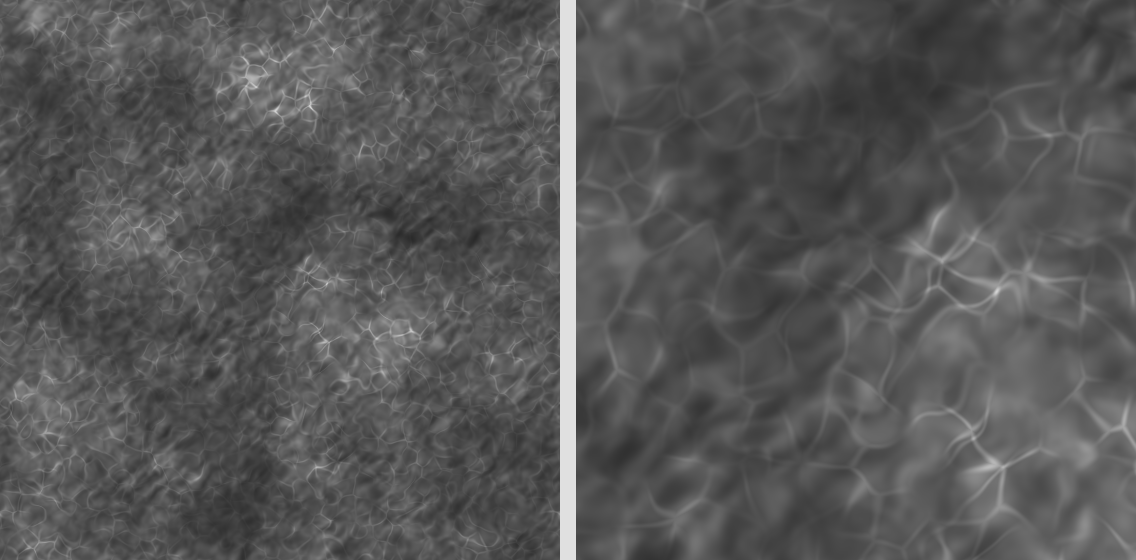
Left, the full canvas; right, a detail of the centre.
This texture is drawn by a Shadertoy shader. Its source:

```glsl
// Weathered grey stone: soft clouds of tone, a broken web of fine pale veins
// and short diagonal streaks, all built on wrapping lattices so it tiles.
// The layers are summed as exposure, then turned into grey by an exponential.

#define BASE_GREY     0.318
#define CLOUD_CELLS   4.0
#define CLOUD_GAIN    0.43
#define WEB_CELLS     36.0
#define WEB_GAIN      0.24
#define LOOP_CELLS    25.0
#define LOOP_GAIN     0.20
#define MOTTLE_CELLS  46.0
#define MOTTLE_GAIN   0.22
#define STREAK_CELLS  vec2(52.0, 15.0)
#define STREAK_GAIN   0.30
#define WARP          0.010

// Integer hash of a lattice cell that repeats every "period" cells
vec2 hashCell(vec2 cell, vec2 period, uint seed) {
    uvec2 c = uvec2(mod(cell + 0.5, period));
    uint h = c.x * 1597u + c.y * 51749u + seed * 7919u;
    h = (h ^ (h >> 16)) * 73244475u;
    h = (h ^ (h >> 15)) * 73244475u;
    h ^= h >> 16;
    return vec2(h & 65535u, h >> 16) / 65535.0;
}

float cornerSlope(vec2 cell, vec2 offset, vec2 f, vec2 period, uint seed) {
    vec2 slope = hashCell(cell + offset, period, seed) * 2.0 - 1.0;
    return dot(slope, f - offset);
}

// Gradient noise that wraps, roughly -1 to 1
float noise(vec2 p, vec2 period, uint seed) {
    vec2 cell = floor(p), f = fract(p);
    vec2 w = f * f * f * (f * (f * 6.0 - 15.0) + 10.0);
    float low = mix(cornerSlope(cell, vec2(0, 0), f, period, seed),
                    cornerSlope(cell, vec2(1, 0), f, period, seed), w.x);
    float high = mix(cornerSlope(cell, vec2(0, 1), f, period, seed),
                     cornerSlope(cell, vec2(1, 1), f, period, seed), w.x);
    return 1.6 * mix(low, high, w.y);
}

float tileNoise(vec2 uv, float cells, uint seed) {
    return noise(uv * cells, vec2(cells), seed);
}

float clouds(vec2 uv) {
    float sum = 0.0, amplitude = 1.0, cells = CLOUD_CELLS;
    for (uint i = 0u; i < 5u; i++) {
        sum += amplitude * tileNoise(uv, cells, 10u + i);
        amplitude *= 0.6;
        cells *= 2.0;
    }
    return sum;
}

// Distances to the nearest and second nearest scattered points
vec2 cellDistances(vec2 p, float period) {
    vec2 cell = floor(p), f = fract(p), nearest = vec2(8.0);
    for (int y = -1; y <= 1; y++)
    for (int x = -1; x <= 1; x++) {
        vec2 offset = vec2(x, y);
        float d = length(offset + hashCell(cell + offset, vec2(period), 30u) - f);
        nearest = d < nearest.x ? vec2(d, nearest.x)
                                : vec2(nearest.x, min(nearest.y, d));
    }
    return nearest;
}

void mainImage(out vec4 fragColor, in vec2 fragCoord) {
    vec2 uv = fragCoord / iResolution.xy;

    // Bend the plane at two scales so that no lattice shows
    vec2 bend = vec2(tileNoise(uv, 11.0, 1u), tileNoise(uv, 11.0, 2u));
    vec2 ripple = vec2(tileNoise(uv, 38.0, 3u), tileNoise(uv, 38.0, 4u));
    vec2 p = uv + WARP * (bend + 0.55 * ripple);

    float cloud = clouds(uv + 0.5 * WARP * bend);
    float patchiness = tileNoise(uv, 9.0, 5u);

    // Thin veins: cell borders and closed contour loops, both fading in places
    vec2 d = cellDistances(p * WEB_CELLS, WEB_CELLS);
    float web = 1.0 - smoothstep(0.0, 0.20, d.y - d.x);
    web *= smoothstep(-0.35, 0.45, tileNoise(uv, 21.0, 6u));
    float loops = 1.0 - smoothstep(0.0, 0.13, abs(tileNoise(p, LOOP_CELLS, 7u)));
    loops *= smoothstep(-0.4, 0.4, tileNoise(uv, 17.0, 8u));
    float veinLight = clamp(0.85 + 0.7 * cloud, 0.4, 1.5);

    // Streaks rising to the right, on a sheared lattice with whole repeats
    vec2 across = vec2(p.x - p.y, p.x + p.y) * STREAK_CELLS;
    float streak = noise(across, STREAK_CELLS, 9u);
    streak *= smoothstep(-0.5, 0.5, patchiness) + 0.2;

    float mottle = tileNoise(p, MOTTLE_CELLS, 20u)
                 + 0.5 * tileNoise(p, 2.0 * MOTTLE_CELLS, 21u);

    float exposure = CLOUD_GAIN * cloud
                   + veinLight * (WEB_GAIN * web + LOOP_GAIN * loops)
                   + STREAK_GAIN * streak + MOTTLE_GAIN * mottle;
    fragColor = vec4(vec3(BASE_GREY * exp(exposure)), 1.0);
}
```
